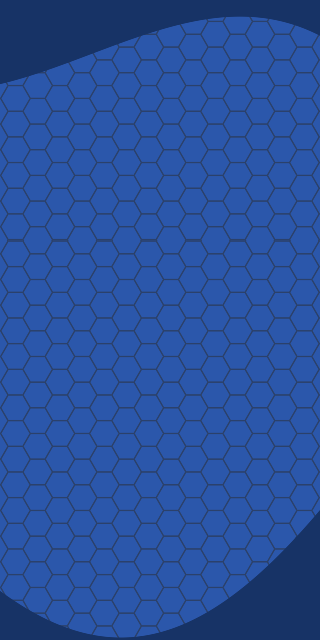
A WebGL 2 fragment shader for this background:

```glsl
#version 300 es
precision highp float;
// Blue honeycomb panel between two dark navy waves.

uniform vec2 u_resolution;
out vec4 fragColor;

// Lengths are in canvas widths; the canvas is 1 wide and 2 high.
const vec2 CANVAS = vec2(1.0, 2.0);
const vec3 PANEL_BLUE = vec3(0.17, 0.34, 0.67);
const vec3 WAVE_NAVY = vec3(0.09, 0.20, 0.40);
const vec3 LINE_SLATE = vec3(0.17, 0.255, 0.42);

const float HEX_HEIGHT = 0.0802;
const vec2 HEX_ORIGIN = vec2(0.4651, 1.2068);
const float LINE_WIDTH = 0.0045;
const float SEAM_Y = 1.2487;      // the grid slips slightly above this height
const float SEAM_SHIFT = 0.0045;

const vec2 CREST = vec2(0.75, 1.948);
const vec2 TROUGH = vec2(0.378, 0.0078);

// Distance from p to the nearest edge of a flat-topped hexagon grid.
float hexEdgeDistance(vec2 p) {
    vec2 period = HEX_HEIGHT * vec2(sqrt(3.0), 1.0);
    vec2 a = (fract(p / period + 0.5) - 0.5) * period;
    vec2 b = (fract(p / period) - 0.5) * period;
    vec2 q = abs(dot(a, a) < dot(b, b) ? a : b);
    float reach = max(q.y, dot(q, vec2(sqrt(3.0), 1.0) * 0.5));
    return 0.5 * HEX_HEIGHT - reach;
}

// Wave outlines: value in x, slope in y.
vec2 upperWave(float x) {
    float t = x - CREST.x;
    return vec2(CREST.y - t * t * (0.8125 + 0.583 * t),
                -t * (1.625 + 1.749 * t));
}

vec2 lowerWave(float x) {
    float t = x - TROUGH.x;
    return vec2(TROUGH.y + t * t * (1.0885 + t * (0.0755 - 0.273 * t)),
                t * (2.177 + t * (0.2265 - 1.092 * t)));
}

// Signed distance above a wave, corrected for its slope.
float heightAbove(float y, vec2 wave) {
    return (y - wave.x) / sqrt(1.0 + wave.y * wave.y);
}

void main() {
    vec2 p = gl_FragCoord.xy / u_resolution * CANVAS;
    float pixel = 1.0 / u_resolution.x;

    // Honeycomb lines, with the upper part slipped at the seam
    vec2 grid = p - HEX_ORIGIN;
    grid.y -= SEAM_SHIFT * step(SEAM_Y, p.y);
    float edge = hexEdgeDistance(grid) - 0.5 * LINE_WIDTH;
    float line = 1.0 - smoothstep(-0.5 * pixel, 0.5 * pixel, edge);
    vec3 color = mix(PANEL_BLUE, LINE_SLATE, line);

    // Navy waves over the top and bottom
    float outside = max(heightAbove(p.y, upperWave(p.x)),
                        -heightAbove(p.y, lowerWave(p.x)));
    color = mix(color, WAVE_NAVY, smoothstep(-0.5 * pixel, 0.5 * pixel, outside));

    fragColor = vec4(color, 1.0);
}
```
